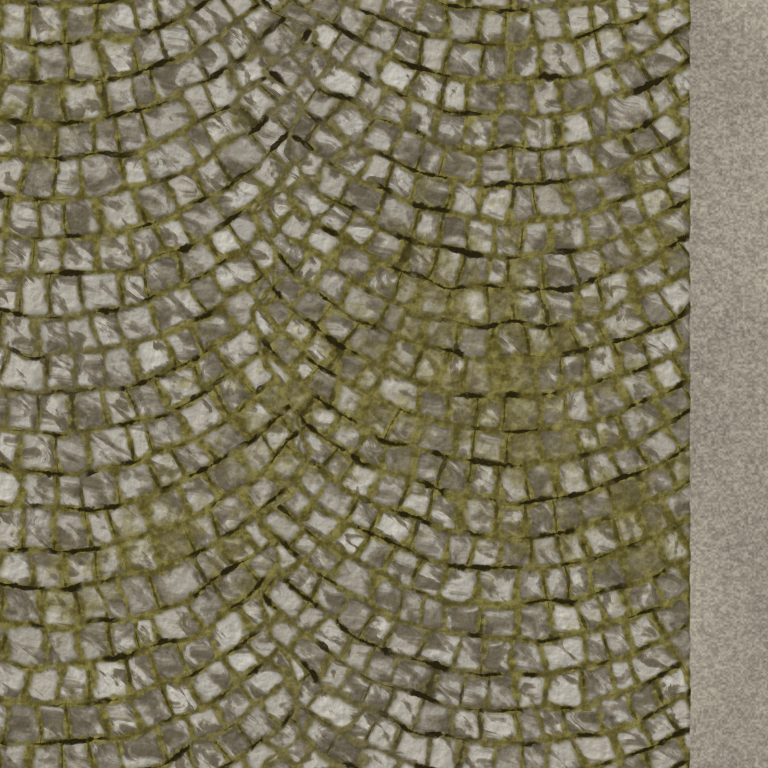
Reproduce this texture procedurally as a Shadertoy shader.

```glsl
// Mossy cobblestones laid in sagging fans, beside a strip of rough concrete.
const float STRIP_X = 0.8985;     // left edge of the concrete
const float FAN_X = 0.066;        // axis of the first fan
const float FAN_PERIOD = 0.602;
const float ARC_RADIUS = 0.415;
const float SEAM_WANDER = 0.085;  // how far neighbouring fans interlock
const vec2 STONE_WIDTH = vec2(0.0425, 0.0395); // first fan, other fans
const vec2 ROW_HEIGHT = vec2(0.0507, 0.0456);
const vec2 ROW_PHASE = vec2(0.7917, 0.759);
const float JOINT = 0.0024;
const vec2 LIGHT_STEP = vec2(-0.0018, 0.0024);

const vec3 STONE_DARK = vec3(0.40, 0.37, 0.305);
const vec3 STONE_MID = vec3(0.52, 0.49, 0.43);
const vec3 STONE_LIGHT = vec3(0.73, 0.715, 0.675);
const vec3 MOSS_DARK = vec3(0.345, 0.315, 0.15);
const vec3 MOSS_LIGHT = vec3(0.50, 0.47, 0.27);
const vec3 CREVICE = vec3(0.13, 0.11, 0.045);
const vec3 CONCRETE = vec3(0.605, 0.575, 0.52);

// Moss patches: centre, radius, strength (negative keeps stones bare)
const vec4 PATCHES[11] = vec4[11](
    vec4(0.53, 0.60, 0.12, 0.20), vec4(0.64, 0.44, 0.15, 0.24),
    vec4(0.24, 0.29, 0.12, 0.20), vec4(0.86, 0.31, 0.13, 0.28),
    vec4(0.05, 0.88, 0.13, 0.16), vec4(0.36, 0.47, 0.12, 0.24),
    vec4(0.10, 0.24, 0.09, 0.18), vec4(0.76, 0.64, 0.17, 0.16),
    vec4(0.36, 0.90, 0.14, -0.22), vec4(0.50, 0.07, 0.18, -0.22),
    vec4(0.06, 0.52, 0.14, -0.16));

float hash(vec2 p) {
    vec3 q = fract(p.xyx * 0.1031);
    q += dot(q, q.yzx + 33.33);
    return fract((q.x + q.y) * q.z);
}

float noise(vec2 p) {
    vec2 i = floor(p), f = fract(p);
    f = f * f * (3.0 - 2.0 * f);
    return mix(mix(hash(i), hash(i + vec2(1, 0)), f.x),
               mix(hash(i + vec2(0, 1)), hash(i + vec2(1, 1)), f.x), f.y);
}

float fbm(vec2 p) {
    float sum = 0.0, amp = 0.5;
    for (int i = 0; i < 4; i++) {
        sum += amp * noise(p);
        p = mat2(1.6, 1.2, -1.2, 1.6) * p + 17.3;
        amp *= 0.5;
    }
    return sum / 0.9375;
}

float roundBox(vec2 p, vec2 halfSize, float r) {
    vec2 q = abs(p) - halfSize + r;
    return length(max(q, 0.0)) + min(max(q.x, q.y), 0.0) - r;
}

float mossAmount(vec2 p) {
    float m = 0.29 + 0.2 * (fbm(p * 9.0 + 4.0) - 0.5);
    for (int i = 0; i < 11; i++) {
        vec2 d = (p - PATCHES[i].xy) / PATCHES[i].z;
        m += PATCHES[i].w * exp(-dot(d, d));
    }
    return m + 0.12 * exp(-pow((p.x - FAN_X - FAN_PERIOD) / 0.012, 2.0));
}

vec3 paving(vec2 p, float aa) {
    // Row and column along the arcs; the seam between fans wanders
    vec2 w = p + 0.012 * (vec2(noise(p * 24.0), noise(p * 24.0 + 51.0)) - 0.5);
    float wander = SEAM_WANDER * (noise(vec2(p.y * 22.0, 3.0)) - 0.5);
    float across = (w.x + wander - FAN_X) / FAN_PERIOD + 0.5;
    float fan = floor(across);
    float seamDist = (0.5 - abs(fract(across) - 0.5)) * FAN_PERIOD;
    float sinT = (w.x - FAN_X - fan * FAN_PERIOD) / ARC_RADIUS;
    float cosT = sqrt(1.0 - sinT * sinT);
    float first = step(fan, 0.5);
    float rowH = mix(ROW_HEIGHT.y, ROW_HEIGHT.x, first);
    float stoneW = mix(STONE_WIDTH.y, STONE_WIDTH.x, first);
    float v = (w.y - ARC_RADIUS * (1.0 - cosT) - mix(ROW_PHASE.y, ROW_PHASE.x, first)) / rowH;
    float row = floor(v);
    float rise = (v - row - 0.5) * rowH;
    float u = (ARC_RADIUS * asin(sinT) + rise * sinT) / stoneW;
    u += hash(vec2(row + 70.0, fan + 9.0)) + 0.6 * noise(vec2(u * 0.9 + 40.0, row * 7.0 + 300.0));
    vec2 id = vec2(floor(u) + 80.0 + fan * 40.0, row + 60.0);
    vec2 rnd = vec2(hash(id), hash(id + 131.0));

    // Stone outline, slightly turned and chipped
    vec2 cell = vec2(stoneW, rowH * cosT);
    vec2 local = vec2((fract(u) - 0.5) * stoneW, rise * cosT);
    vec2 jointDist = cell * 0.5 - abs(local);
    local += vec2(-local.y, local.x) * (rnd.x - 0.5) * 0.3;
    float moss = mossAmount(p);
    float rough = fbm(p * 95.0);
    vec2 halfSize = cell * 0.5 - JOINT - 0.003 * rnd.yx - 0.003 * max(moss, 0.0);
    float d = roundBox(local, halfSize, 0.004) + (rough - 0.5) * 0.010;
    d = max(d, 0.004 - seamDist + (rough - 0.5) * 0.008);
    float stone = 1.0 - smoothstep(-aa - 0.0005, aa + 0.0015, d);

    // Split stone face: broad facets with pale glints
    vec2 grain = mat2(0.8, 0.6, -0.6, 0.8) * p * vec2(46.0, 80.0) + rnd * 60.0;
    float facet = fbm(grain + 1.5 * noise(grain * 0.7));
    float glint = smoothstep(0.42, 0.6, facet + (rnd.y - 0.5) * 0.2 - 0.15 * (moss - 0.3));
    vec3 face = mix(STONE_DARK, STONE_MID, smoothstep(0.25, 0.5, facet));
    face = mix(face, STONE_LIGHT, glint * (0.5 + 0.4 * rnd.x));
    face *= 0.96 + 0.1 * rnd.y;
    face *= mix(0.86, 1.0, smoothstep(0.0, 0.005, -d));

    // Moss in the joints and creeping over the stones
    vec3 green = mix(MOSS_DARK, MOSS_LIGHT, smoothstep(0.2, 0.75, fbm(p * 130.0 + 8.0)));
    green = mix(green, STONE_DARK, 0.6 * smoothstep(0.32, 0.0, moss));
    float creep = smoothstep(0.4, 0.75, moss + 0.7 * (fbm(p * 42.0 + 20.0) - 0.5) + 0.12 * (rnd.x - 0.4));
    vec3 col = mix(green, face, stone * (1.0 - 0.7 * creep));

    // Short ragged crevices, strongest between rows
    float broken = smoothstep(0.45, 0.7, noise(p * 42.0 + 5.0) + 0.5 * (rough - 0.5));
    float gap = 1.0 - smoothstep(0.0008, 0.0044, jointDist.y + (rough - 0.5) * 0.010);
    float side = 1.0 - smoothstep(0.0005, 0.0034, jointDist.x + (rough - 0.5) * 0.007);
    float dark = max(gap * (0.12 + 0.8 * broken), side * (0.06 + 0.45 * broken));
    col = mix(col, CREVICE, dark * smoothstep(0.0, 0.005, seamDist));
    float relief = rough - fbm((p + LIGHT_STEP) * 95.0);
    return col * (1.0 + 0.5 * relief);
}

vec3 concrete(vec2 p) {
    float speck = 0.5 * noise(p * vec2(210.0, 290.0)) + 0.5 * noise(p * 410.0 + 9.0);
    float stain = fbm(p * 9.0 + 30.0);
    return CONCRETE * (1.0 + 0.42 * (speck - 0.5) + 0.18 * (stain - 0.5));
}

void mainImage(out vec4 fragColor, in vec2 fragCoord) {
    vec2 p = fragCoord / iResolution.y;
    float aa = 1.0 / iResolution.y;
    float edge = STRIP_X + 0.002 * (noise(p * 90.0) - 0.5);
    vec3 col = paving(p, aa) * mix(0.85, 1.0, smoothstep(0.0, 0.005, edge - p.x));
    col = mix(col, concrete(p), smoothstep(-aa, aa, p.x - edge));
    fragColor = vec4(col, 1.0);
}
```
